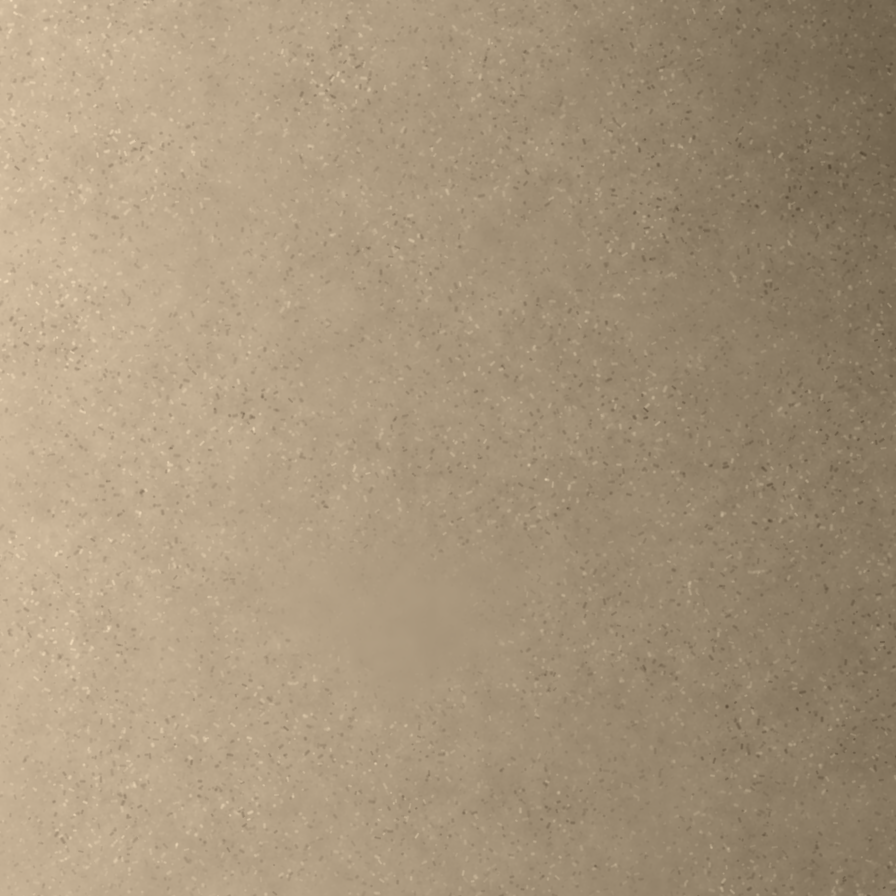
This texture is drawn by a Shadertoy shader. Its source:

```glsl
// Draws a warm beige speckled stone sheet, lit from the left and dim at the upper right.

const vec3 SHADE_COLOR = vec3(0.52, 0.46, 0.37);
const vec3 LIT_COLOR = vec3(0.77, 0.69, 0.58);
const int FLECK_LAYERS = 7;

// Integer hash: three random values in 0..1 for a cell and a seed
vec3 hash3(vec2 cell, int seed) {
    uvec3 v = uvec3(ivec3(ivec2(cell), seed) + 4096);
    v = v * 1664525u + 1013904223u;
    v.x += v.y * v.z; v.y += v.z * v.x; v.z += v.x * v.y;
    v ^= v >> 16u;
    v.x += v.y * v.z; v.y += v.z * v.x; v.z += v.x * v.y;
    return vec3(v >> 8u) / 16777216.0;
}

float valueNoise(vec2 p, int seed) {
    vec2 cell = floor(p), f = fract(p);
    f = f * f * (3.0 - 2.0 * f);
    float low = mix(hash3(cell, seed).x, hash3(cell + vec2(1, 0), seed).x, f.x);
    float high = mix(hash3(cell + vec2(0, 1), seed).x, hash3(cell + vec2(1, 1), seed).x, f.x);
    return mix(low, high, f.y);
}

mat2 rotation(float angle) {
    float c = cos(angle), s = sin(angle);
    return mat2(c, s, -s, c);
}

float segmentDistance(vec2 p, float halfLength) {
    return length(vec2(max(abs(p.x) - halfLength, 0.0), p.y));
}

// One grid of short soft flecks, positive for light and negative for dark
float fleckLayer(vec2 uv, float cellCount, int seed) {
    vec2 p = rotation(float(seed) * 0.83) * uv * cellCount;
    vec2 cell = floor(p);
    vec3 place = hash3(cell, seed);
    vec3 look = hash3(cell, seed + 50);
    vec2 offset = (fract(p) - mix(vec2(0.36), vec2(0.64), place.xy)) / cellCount;
    float halfLength = mix(0.0, 0.0025, look.x * look.x);
    float radius = mix(0.0020, 0.0034, look.y);
    float d = segmentDistance(rotation(place.z * 6.2832) * offset, halfLength);
    float strength = mix(0.008, 0.12, pow(look.z, 7.0));
    float tone = hash3(cell, seed + 100).x < 0.5 ? -1.0 : 1.0;
    return tone * strength * (1.0 - smoothstep(0.0, radius, d));
}

// Broad light falloff: 1 at the lit side, 0 at the shaded side
float lighting(vec2 uv) {
    float level = 1.13 - 1.13 * uv.x;
    level -= 0.29 * smoothstep(0.55, 1.0, uv.x) * smoothstep(0.4, 1.0, uv.y);
    level -= 0.13 * (1.0 - smoothstep(0.0, 0.4, uv.x)) * (1.0 - smoothstep(0.0, 0.6, uv.y));
    return level + 0.06 * (valueNoise(uv * 4.0, 7) - 0.5);
}

// Soft uneven tone between the size of the flecks and the size of the sheet
float mottling(vec2 uv) {
    float tone = 0.022 * (valueNoise(uv * 18.0, 21) - 0.5);
    tone += 0.024 * (valueNoise(uv * 42.0, 22) - 0.5);
    return tone + 0.026 * (valueNoise(uv * 85.0, 23) - 0.5);
}

// Fleck visibility, fading inside a smooth worn patch and in faint blotches
float grainAmount(vec2 uv) {
    vec2 bend = vec2(valueNoise(uv * 7.0, 3), valueNoise(uv * 7.0, 4)) - 0.5;
    bend += 0.5 * vec2(valueNoise(uv * 22.0, 8), valueNoise(uv * 22.0, 9)) - 0.25;
    vec2 q = (uv + 0.11 * bend - vec2(0.45, 0.345)) / vec2(0.20, 0.085);
    float worn = 1.0 - smoothstep(0.2, 1.5, length(q));
    float blotches = mix(0.45, 1.25, valueNoise(uv * 11.0, 5));
    return blotches * (1.0 - 0.95 * worn);
}

void mainImage(out vec4 fragColor, in vec2 fragCoord) {
    vec2 uv = fragCoord / iResolution.xy;

    // Smooth lit ground
    vec3 color = mix(SHADE_COLOR, LIT_COLOR, lighting(uv));

    // Scattered flecks over faint mottling
    float amount = grainAmount(uv);
    float grain = 0.018 * (valueNoise(uv * 170.0, 11) - 0.5);
    for (int i = 0; i < FLECK_LAYERS; i++) {
        grain += fleckLayer(uv, 60.0 + 8.0 * float(i), i + 1);
    }
    grain = grain * amount + mottling(uv) * mix(0.4, 1.0, min(amount, 1.0));
    color += grain * vec3(1.0, 0.98, 0.9);

    fragColor = vec4(clamp(color, 0.0, 1.0), 1.0);
}
```
